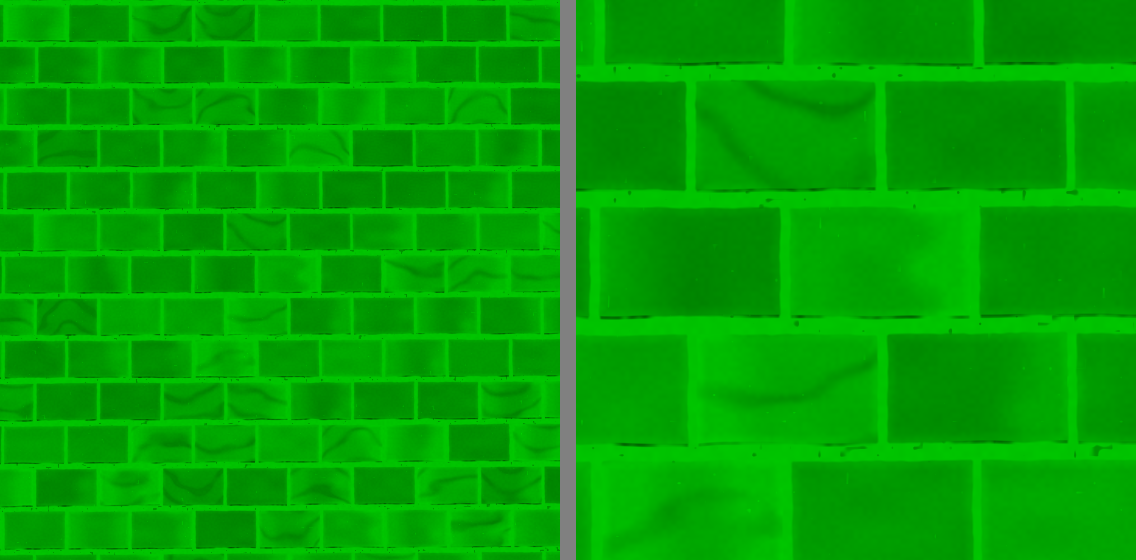
Left: the whole. Right: its middle third, enlarged.
Give the GLSL for this texture, as a Shadertoy shader.

```glsl
float hash(vec2 p) {
    return fract(sin(dot(p, vec2(127.1, 311.7))) * 43758.5);
}

float noise(vec2 p) {
    vec2 i = floor(p), f = fract(p);
    f = f * f * (3.0 - 2.0 * f);
    return mix(mix(hash(i), hash(i + vec2(1, 0)), f.x),
               mix(hash(i + vec2(0, 1)), hash(i + vec2(1, 1)), f.x), f.y);
}

float boxDistance(vec2 p, vec2 halfSize, float radius) {
    vec2 q = abs(p) - halfSize + radius;
    return length(max(q, 0.0)) + min(max(q.x, q.y), 0.0) - radius;
}

// Green level of the glaze; q spans -1..1 over one brick
float glaze(vec2 q, vec2 brick) {
    float kind = hash(brick + 3.7);
    float lean = hash(brick + 9.2) - 0.5;
    float cloud = noise(q * 1.6 + brick * 17.3) - 0.5;
    float level = mix(0.54, 0.65, pow(hash(brick + 1.3), 1.4)) + 0.05 * cloud;

    // Pale fades toward the left and right ends
    float x = q.x + 0.35 * cloud;
    float fades = smoothstep(0.1, 0.9, x) * step(0.4, hash(brick + 5.1))
                + smoothstep(0.1, 0.9, -x) * step(0.5, hash(brick + 7.9));
    level += 0.09 * fades * smoothstep(0.2, 0.5, kind);

    // Curved dark streaks on some bricks
    float curve = q.y + 2.4 * lean * q.x * q.x + 1.4 * (hash(brick + 6.4) - 0.5) * q.x + 0.7 * cloud;
    float streak = pow(0.5 + 0.5 * sin(curve * 4.5 + 6.3 * hash(brick + 2.8)), 5.0);
    float streaked = step(0.74, kind);
    level += streaked * (0.035 - 0.085 * streak * (0.5 + noise(q * 2.0 + brick * 5.7)));
    return clamp(level, 0.52, 0.73);
}

void mainImage(out vec4 fragColor, in vec2 fragCoord) {
    vec2 uv = fragCoord / iResolution.xy;
    float pixel = 1.0 / iResolution.y;

    // Courses tilt and grow slightly toward the bottom
    float down = 1.0 - uv.y;
    down += 0.006 * down * uv.x + 0.0014 * (noise(uv * vec2(45, 20)) - 0.5);
    float course = (down - 0.004) * 13.47;
    course -= 0.0013 * course * course;
    float row = floor(course);

    // Running bond, with alternate rows shifted by half a brick
    float column = (uv.x - 0.009 + 0.004 * down) / (0.1122 + 0.0016 * down);
    column -= 0.5 * mod(row, 2.0) + 0.025 * (hash(vec2(row, 4.0)) - 0.5);
    column += 0.008 * (noise(uv * vec2(20, 60)) - 0.5);
    vec2 brick = vec2(floor(column), row);
    vec2 p = (fract(vec2(column, course)) - 0.5) * vec2(0.1128, 0.0754);
    p += 0.001 * (vec2(hash(brick + 8.3), hash(brick + 4.6)) - 0.5);

    vec2 halfSize = vec2(0.0535, 0.0324);
    float d = boxDistance(p, halfSize, 0.0015);
    d += 0.0007 * (noise(uv * 220.0) - 0.5);

    // Brick face with a paler rim and fine grain
    float face = glaze(p / halfSize, brick);
    face += 0.045 * smoothstep(-0.007, 0.0, d);
    face += 0.022 * (noise(uv * 360.0) - 0.5);
    face += 0.1 * smoothstep(0.95, 1.0, noise(uv * 190.0 + 31.0));

    // Mortar, with a broken shadow below each brick
    float mortar = 0.765 + 0.025 * (noise(uv * 260.0) - 0.5);
    float level = mix(face, mortar, smoothstep(-0.0006 - 0.5 * pixel, 0.0006 + 0.5 * pixel, d));
    float shadow = 1.0 - smoothstep(0.0003, 0.0012 + 0.5 * pixel, abs(p.y - 0.0327));
    shadow *= smoothstep(0.3, 0.75, noise(uv * vec2(50, 16) + row * 3.1));
    shadow *= 1.0 - smoothstep(0.052, 0.054, abs(p.x));
    level -= 0.24 * shadow * (0.5 + noise(uv * vec2(240, 90)));

    // Sparse dark pits along the horizontal joints
    float pits = smoothstep(0.86, 0.97, noise(uv * 230.0 + 71.0));
    level -= 0.2 * pits * smoothstep(0.031, 0.034, abs(p.y));

    fragColor = vec4(0.0, level, 0.0, 1.0);
}
```
